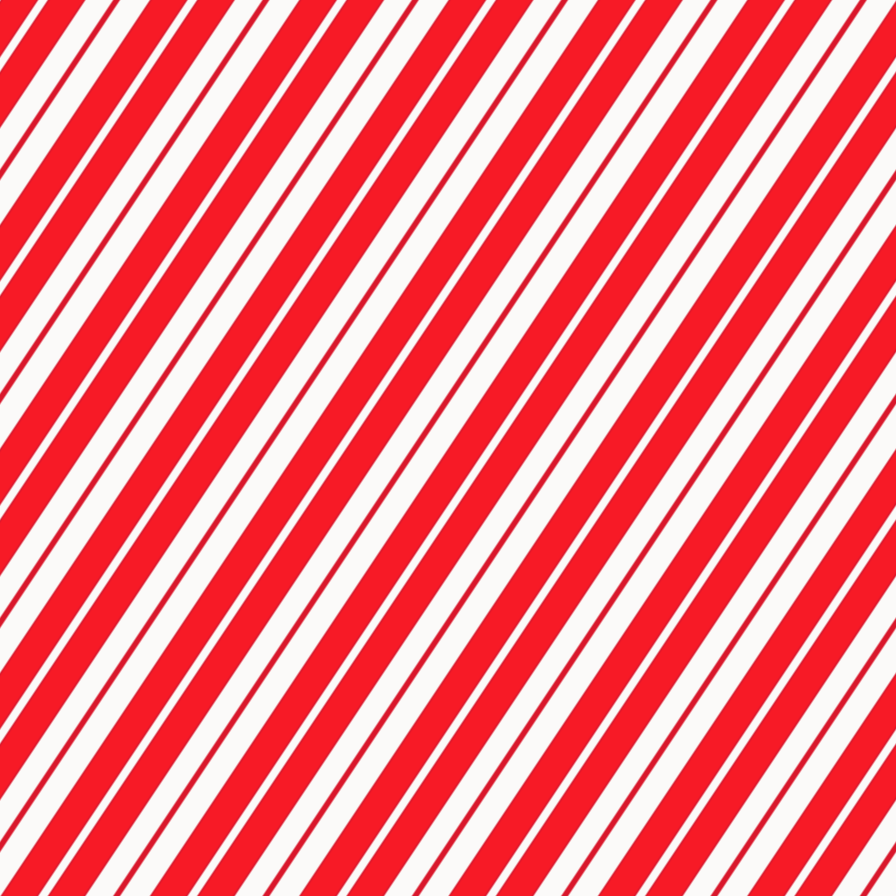
A WebGL 2 fragment shader for this pattern:

```glsl
#version 300 es
precision highp float;
// Diagonal candy stripes: paired wide red bands and a hairline on white.

uniform vec2 u_resolution;
out vec4 outColor;

// Repeats across and down; their ratio sets the slope.
const vec2 REPEATS = vec2(6.0, 4.0);

// Positions and half widths, as fractions of one repeat.
const float BAND_CENTER = 0.288;
const float BAND_HALF = 0.284;
const float GAP_HALF = 0.032;
const float HAIRLINE_CENTER = 0.781;
const float HAIRLINE_HALF = 0.023;
const float RIM_WIDTH = 0.014;
const float EDGE_SOFTNESS = 0.020;

const vec3 WHITE = vec3(0.985, 0.982, 0.975);
const vec3 RED = vec3(0.97, 0.10, 0.15);
const vec3 DARK_RED = vec3(0.85, 0.09, 0.17);

// Shortest distance from a phase to a stripe center, wrapping at each repeat.
float wrappedDistance(float phase, float center) {
    return abs(fract(phase - center + 0.5) - 0.5);
}

// Coverage of a shape from its signed distance (negative inside).
float coverage(float signedDistance, float softness) {
    return 1.0 - smoothstep(-0.5 * softness, 0.5 * softness, signedDistance);
}

void main() {
    vec2 uv = gl_FragCoord.xy / u_resolution;
    float phase = REPEATS.x * uv.x - REPEATS.y * uv.y;

    // Never sharper than one pixel.
    float softness = max(EDGE_SOFTNESS, length(REPEATS / u_resolution));

    // Wide band split by a narrow white gap.
    float fromBand = wrappedDistance(phase, BAND_CENTER);
    float band = max(fromBand - BAND_HALF, GAP_HALF - fromBand);

    // Hairline midway between the bands.
    float hairline = wrappedDistance(phase, HAIRLINE_CENTER) - HAIRLINE_HALF;

    // Bands darken slightly at the rim.
    vec3 bandColor = mix(DARK_RED, RED, coverage(band + RIM_WIDTH, softness));

    vec3 color = mix(WHITE, bandColor, coverage(band, softness));
    color = mix(color, DARK_RED, coverage(hairline, softness));
    outColor = vec4(color, 1.0);
}
```
